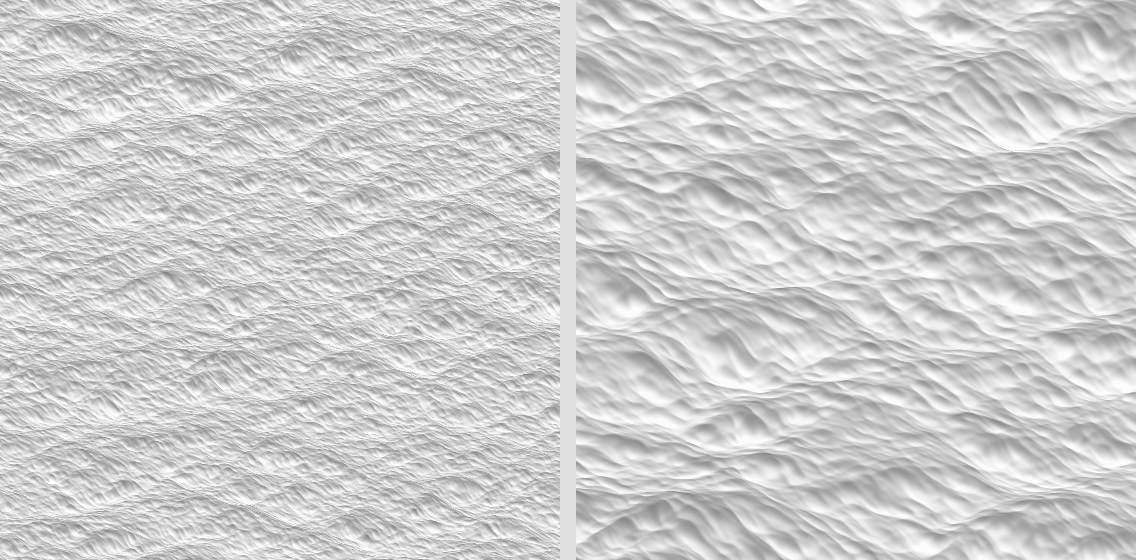
Left, the full canvas; right, a detail of the centre.
Reproduce this texture procedurally as a three.js fragment shader.

```glsl
#define WAVES 64
#define LOW_FREQ 5.0        // cycles across the canvas
#define HIGH_FREQ 175.0
#define SWELL_ANGLE 1.80    // travel direction of the longest waves
#define RIPPLE_ANGLE 1.24   // travel direction of the shortest waves
#define SPREAD 0.85
#define CREST_DRAG 0.36
#define CONTRAST 0.088
#define MID_GREY 0.81
#define LIGHT_DIR vec2(0.22, 0.975)

varying vec2 vUv;

const float TAU = 6.2831853;

float hash(float n) {
  return fract(sin(n * 12.9898) * 4375.85);
}

// Slow swell and fade, so each wave breaks up into short packets
float packet(vec2 p, vec2 dir, float freq, float seed) {
  vec2 along = vec2(-dir.y, dir.x);
  float lengthwise = sin(dot(p, along) * freq * 0.29 + TAU * hash(seed + 0.3));
  float crosswise = sin(dot(p, dir) * freq * 0.17 + TAU * hash(seed + 0.6));
  return 0.5 + 0.25 * (lengthwise + crosswise);
}

// Slope toward the light of many sharp-crested waves, long ones first
float litSlope(vec2 p) {
  float slope = 0.0;
  for (int i = 0; i < WAVES; i++) {
    float seed = float(i) + 1.0;
    float t = float(i) / float(WAVES - 1);
    float freq = TAU * LOW_FREQ * pow(HIGH_FREQ / LOW_FREQ, t);
    float turn = hash(seed + 0.1) + hash(seed + 0.8) - 1.0;
    float angle = mix(SWELL_ANGLE, RIPPLE_ANGLE, t) + SPREAD * turn;
    vec2 dir = vec2(cos(angle), sin(angle));

    float phase = dot(p, dir) * freq + TAU * hash(seed + 0.5);
    float steepness = exp(sin(phase) - 1.0) * cos(phase);
    steepness *= packet(p, dir, freq, seed);

    slope -= steepness * dot(dir, LIGHT_DIR) * mix(0.45, 1.2, t);
    // Each wave drags the shorter ones toward its crest
    p -= dir * steepness * CREST_DRAG / freq;
  }
  return slope;
}

void main() {
  float grey = MID_GREY + CONTRAST * litSlope(vUv);
  // Roll off the brightest faces and the deepest shadows
  grey = min(grey, mix(grey, 0.92, 0.4));
  grey = max(grey, mix(grey, 0.66, 0.4));
  gl_FragColor = vec4(vec3(clamp(grey, 0.5, 0.99)), 1.0);
}
```
